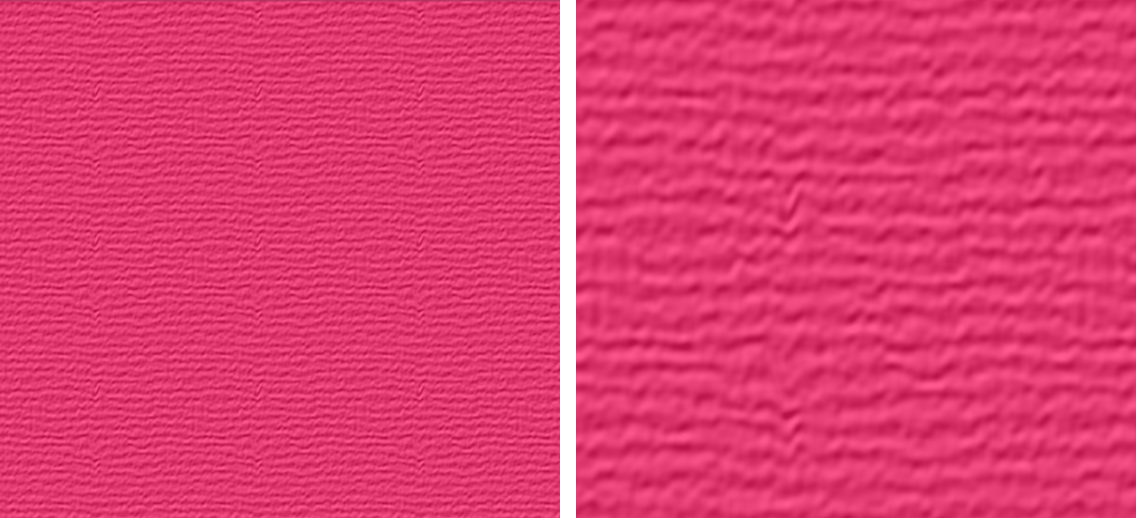
Left: the whole. Right: its middle third, enlarged.
Reproduce this texture procedurally as a Shadertoy shader.

```glsl
// Pink embossed paper: level horizontal ribs beaded by small bumps.
// A height field repeats in tiles with soft, ruffled upright seams, and is
// lit from the upper left by comparing heights on both sides of each point.

const float TAU = 6.2831853;
const vec2 TILE_SIZE = vec2(0.313, 0.289);
const vec2 TILE_ORIGIN = vec2(0.183, 0.0);
const float RIBS_PER_TILE = 16.0;
const vec3 DEEP_PINK = vec3(0.78, 0.13, 0.34);
const vec3 BRIGHT_PINK = vec3(0.95, 0.30, 0.51);
const vec3 EDGE_MAUVE = vec3(0.66, 0.20, 0.37);

float hash(vec2 cell, float seed) {
    vec3 p = fract(vec3(cell.xyx + seed * 7.31) * 0.1031);
    p += dot(p, p.yzx + 33.33);
    return fract((p.x + p.y) * p.z);
}

// Value noise that wraps around the tile in both directions.
float tileNoise(vec2 uv, vec2 cells, float seed) {
    vec2 p = uv * cells;
    vec2 f = fract(p);
    f = f * f * (3.0 - 2.0 * f);
    vec2 c0 = mod(floor(p), cells);
    vec2 c1 = mod(floor(p) + 1.0, cells);
    float lower = mix(hash(c0, seed), hash(vec2(c1.x, c0.y), seed), f.x);
    float upper = mix(hash(vec2(c0.x, c1.y), seed), hash(c1, seed), f.x);
    return mix(lower, upper, f.y);
}

// Height of the ribs and bumps.
float paperHeight(vec2 p) {
    vec2 uv = fract((p - TILE_ORIGIN) / TILE_SIZE);
    float seam = 1.0 - smoothstep(0.0, 0.04, min(uv.x, 1.0 - uv.x));
    float drift = 0.7 * tileNoise(uv, vec2(4.0, 7.0), 1.0);
    float wiggle = 0.4 * tileNoise(uv, vec2(32.0, 17.0), 2.0);
    float ruffle = 0.5 * seam * tileNoise(uv, vec2(28.0, 13.0), 5.0);
    float rib = 0.5 + 0.5 * cos(TAU * (uv.y * RIBS_PER_TILE + drift + wiggle + ruffle));
    float strength = mix(0.5, 1.0, tileNoise(uv, vec2(24.0, 24.0), 3.0));
    float bumps = tileNoise(uv, vec2(52.0, 46.0), 4.0);
    return rib * strength + 0.75 * bumps;
}

// Slope towards the light, scaled to a spread of about one.
float emboss(vec2 p, vec2 lightStep) {
    float slope = paperHeight(p + lightStep) - paperHeight(p - lightStep);
    return slope / 0.26;
}

void mainImage(out vec4 fragColor, in vec2 fragCoord) {
    vec2 p = fragCoord / iResolution.y;
    float light = emboss(p, vec2(-0.0007, 0.0012));

    // Grooves fall off slightly deeper than the crests shine.
    light -= 0.05 * (light * light - 1.0);
    float tone = clamp(0.54 + 0.32 * light, -0.35, 1.25);
    vec3 color = mix(DEEP_PINK, BRIGHT_PINK, tone);

    // Dull shaded line along the top edge.
    float topEdge = smoothstep(0.995, 0.999, p.y);
    color = mix(color, EDGE_MAUVE, 0.7 * topEdge);

    fragColor = vec4(color, 1.0);
}
```
